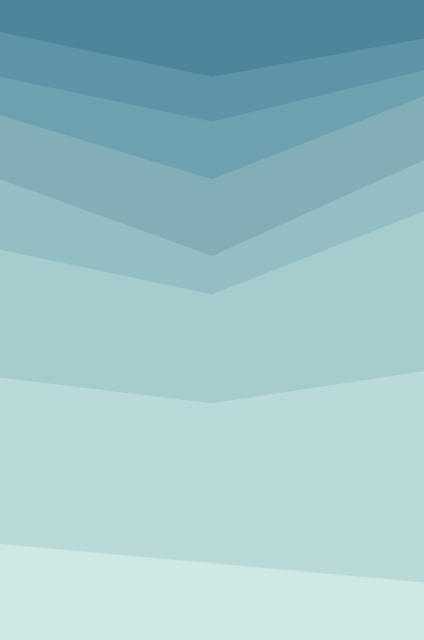
A Shadertoy shader for this background:

```glsl
// Stacked chevron bands fading from deep teal at the top to pale mint at the bottom.

const int EDGE_COUNT = 7;
const float FOLD_X = 0.5;        // where every edge bends
const float EDGE_SOFTNESS = 1.0; // blend width in pixels

// Edge heights at the left side, the fold and the right side, from top to bottom
const vec3 EDGE_HEIGHTS[EDGE_COUNT] = vec3[](
    vec3(0.95, 0.88, 0.94),
    vec3(0.88, 0.81, 0.89),
    vec3(0.82, 0.72, 0.85),
    vec3(0.72, 0.60, 0.75),
    vec3(0.61, 0.54, 0.67),
    vec3(0.41, 0.37, 0.42),
    vec3(0.15, 0.12, 0.09)
);

// Band colours from top to bottom
const vec3 DEEP_TEAL = vec3(0.298, 0.522, 0.612);
const vec3 BAND_COLORS[EDGE_COUNT] = vec3[](
    vec3(0.371, 0.577, 0.655),
    vec3(0.427, 0.631, 0.686),
    vec3(0.506, 0.682, 0.718),
    vec3(0.576, 0.745, 0.769),
    vec3(0.651, 0.800, 0.808),
    vec3(0.729, 0.855, 0.851),
    vec3(0.808, 0.910, 0.894)
);

// Height of a folded edge at x
float foldedEdge(vec3 heights, float x) {
    return x < FOLD_X
        ? mix(heights.x, heights.y, x / FOLD_X)
        : mix(heights.y, heights.z, (x - FOLD_X) / (1.0 - FOLD_X));
}

void mainImage(out vec4 fragColor, in vec2 fragCoord) {
    vec2 uv = fragCoord / iResolution.xy;
    float halfBlend = 0.5 * EDGE_SOFTNESS / iResolution.y;

    // Each lower band covers everything beneath its edge
    vec3 color = DEEP_TEAL;
    for (int i = 0; i < EDGE_COUNT; i++) {
        float depth = foldedEdge(EDGE_HEIGHTS[i], uv.x) - uv.y;
        float coverage = clamp(0.5 + 0.5 * depth / halfBlend, 0.0, 1.0);
        color = mix(color, BAND_COLORS[i], coverage);
    }

    fragColor = vec4(color, 1.0);
}
```
